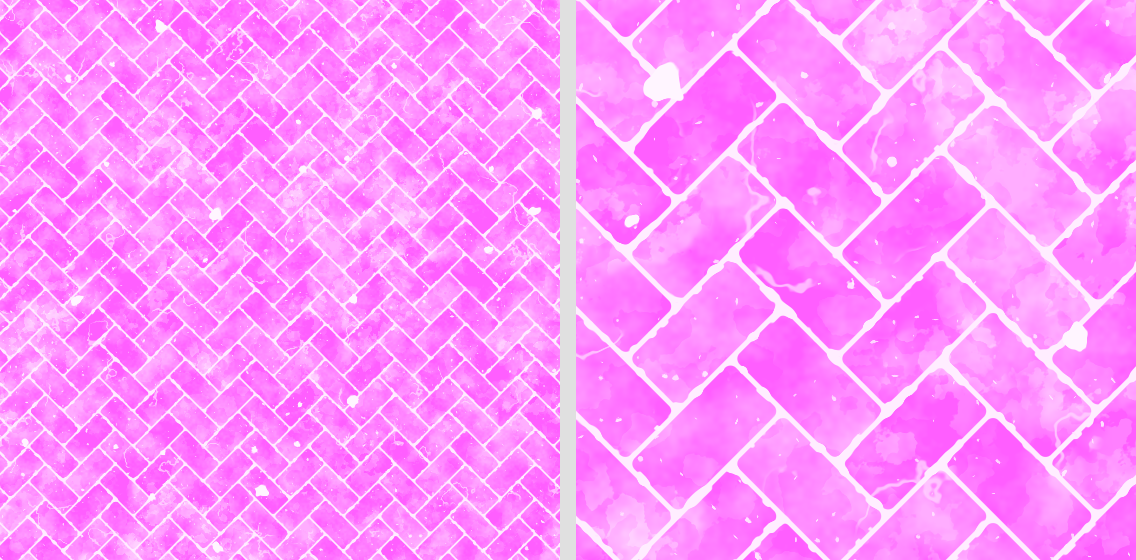
Left: the whole. Right: its middle third, enlarged.
Give the GLSL for this texture, as a Shadertoy shader.

```glsl
// Diagonal herringbone of worn pink bricks with pale joints, scratches and paint specks.

float hash(vec2 p) {
    return fract(sin(dot(p, vec2(127.1, 311.7))) * 43758.5453);
}

float noise(vec2 p) {
    vec2 i = floor(p), f = fract(p);
    f = f * f * (3.0 - 2.0 * f);
    return mix(mix(hash(i), hash(i + vec2(1, 0)), f.x),
               mix(hash(i + vec2(0, 1)), hash(i + vec2(1, 1)), f.x), f.y);
}

float fbm(vec2 p) {
    float sum = 0.0, amplitude = 0.52;
    for (int i = 0; i < 5; i++) {
        sum += amplitude * noise(p);
        p = mat2(1.6, 1.2, -1.2, 1.6) * p + 7.3;
        amplitude *= 0.5;
    }
    return sum;
}

// One randomly turned, stretched and ragged blob in some of the cells
float specks(vec2 uv, float cells, float density, vec2 radii, float stretch) {
    vec2 p = uv * cells, id = floor(p);
    float angle = 6.2832 * hash(id + 3.7);
    vec2 centre = 0.3 + 0.4 * vec2(hash(id + 11.3), hash(id + 23.9));
    vec2 d = mat2(cos(angle), sin(angle), -sin(angle), cos(angle)) * (fract(p) - centre);
    d.y *= 1.0 + stretch * hash(id + 31.1);
    float size = hash(id + 47.5);
    float radius = mix(radii.x, radii.y, size * size);
    float edge = length(d) - radius * (0.65 + 0.7 * noise(d / radius * 1.5 + id * 5.0));
    float aa = 0.8 * cells / iResolution.y;
    return step(hash(id + 59.2), density) * (1.0 - smoothstep(-aa, aa, edge));
}

// Herringbone of 2:1 bricks: xy = place inside the brick, zw = brick size
vec4 herringbone(vec2 q) {
    float row = floor(q.y), y = q.y - row;
    float t = mod(q.x + row, 4.0);
    if (t < 2.0) return vec4(t, y, 2, 1);
    return t < 3.0 ? vec4(t - 2.0, y, 1, 2) : vec4(t - 3.0, y + 1.0, 1, 2);
}

void mainImage(out vec4 fragColor, in vec2 fragCoord) {
    vec2 uv = fragCoord / iResolution.xy;

    // Eight repeats across and sixteen down, turned by 45 degrees
    vec2 p = uv * 32.0 - vec2(1.61, 0.5);
    vec2 q = 0.5 * vec2(p.x - p.y, p.x + p.y);
    vec4 brick = herringbone(q);
    vec2 id = floor(q - brick.xy + 0.5);
    float tone = hash(id);

    // Mottled brick tone: per brick, across the wall, and fine grain
    vec2 grainUv = uv + 0.37 * vec2(tone, hash(id + 5.1));
    float cloud = fbm(grainUv * 26.0);
    float green = 0.5 + 0.13 * (tone - 0.5) + 0.5 * (cloud - 0.5);
    green += 0.2 * (fbm(uv * 5.0 + 2.0) - 0.5);
    green += 0.07 * (smoothstep(0.5, 0.53, fbm(grainUv * 45.0 + 9.0)) - 0.5);
    green += 0.06 * (noise(uv * 240.0) - 0.5);
    green = clamp(green, 0.37, 0.68);

    // Crusty pale stains in patches
    float patches = smoothstep(0.53, 0.63, fbm(uv * 11.0 + 40.0));
    float crust = smoothstep(0.51, 0.55, fbm(uv * 55.0 + 17.0));
    green += 0.13 * patches * crust;

    // Thin broken scratches and stain outlines
    float vein = 1.0 - smoothstep(0.004, 0.022, abs(fbm(uv * 17.0 + 60.0) - 0.5));
    float broken = smoothstep(0.6, 0.75, noise(uv * 24.0 + 80.0));
    green = mix(green, 0.84, 0.75 * vein * broken);

    // Joints with rounded corners and slightly chipped edges
    vec2 halfSize = 0.5 * brick.zw;
    vec2 e = abs(brick.xy - halfSize) - halfSize + 0.14;
    float inset = length(max(e, 0.0)) + min(max(e.x, e.y), 0.0) - 0.14;
    float chip = 0.035 * smoothstep(0.55, 0.9, noise(uv * 150.0));
    float aa = 16.0 / iResolution.y;
    float joint = smoothstep(-aa, aa, inset + 0.034 + chip);
    green = mix(green, 0.93, joint);

    // Fine flecks, small dabs and a few large splashes
    float flecks = specks(uv, 85.0, 0.22, vec2(0.06, 0.19), 2.5);
    float dabs = specks(uv + 0.31, 38.0, 0.13, vec2(0.06, 0.15), 1.2);
    float splashes = specks(uv + 0.17, 12.0, 0.22, vec2(0.055, 0.14), 0.4);
    green = mix(green, 0.9, 0.85 * flecks);
    green = mix(green, 0.96, max(0.85 * dabs, splashes));

    fragColor = vec4(1.0, green, 1.0, 1.0);
}
```
